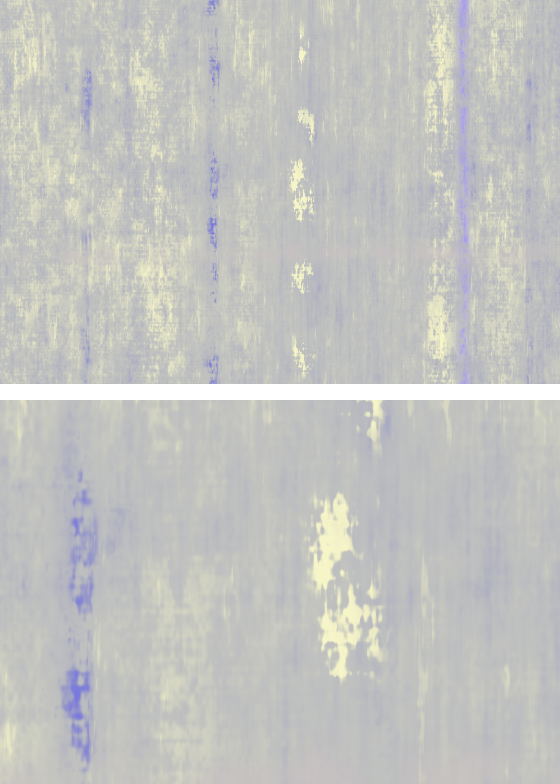
Top, the full canvas; bottom, a detail of the centre.
Reproduce this texture procedurally as a Shadertoy shader.

```glsl
// Worn, faded cloth: pale grey with scuffed cream columns and blue stains.
// Stretched value noise makes the fibres and wear; soft column masks place
// the dyes, and one signed tone is turned into colour by a ramp.

const vec3 GREY   = vec3(0.760, 0.765, 0.748);
const vec3 CREAM  = vec3(0.965, 0.960, 0.785);
const vec3 BLUE   = vec3(0.470, 0.470, 0.880);
const vec3 VIOLET = vec3(0.650, 0.610, 0.930);
const vec3 PINK   = vec3(0.805, 0.765, 0.765);

float hash(vec2 p) {
    return fract(sin(dot(p, vec2(127.1, 311.7))) * 43758.5453);
}

float noise(vec2 p) {
    vec2 i = floor(p), f = fract(p);
    f = f * f * (3.0 - 2.0 * f);
    float low  = mix(hash(i), hash(i + vec2(1, 0)), f.x);
    float high = mix(hash(i + vec2(0, 1)), hash(i + vec2(1, 1)), f.x);
    return mix(low, high, f.y);
}

// Layered noise, centred on zero
float fbm(vec2 p, float gain) {
    float sum = 0.0, amp = 1.0, total = 0.0;
    for (int i = 0; i < 4; i++) {
        sum += amp * (noise(p) - 0.5);
        total += amp;
        amp *= gain;
        p = p * 2.03 + vec2(17.3, 9.1);
    }
    return sum / total;
}

// Soft stripe around a centre
float band(float x, float centre, float width) {
    float d = (x - centre) / width;
    return exp(-d * d);
}

// Where the cream wear is strongest across the cloth
float creamColumns(float x) {
    float edge = smoothstep(0.760, 0.768, x) * (1.0 - smoothstep(0.790, 0.822, x));
    float left = 0.5 * band(x, 0.03, 0.06) + 0.75 * band(x, 0.275, 0.045)
               + 0.4 * band(x, 0.16, 0.07) + 0.35 * band(x, 0.44, 0.02);
    return 1.1 * edge + left + 0.55 * band(x, 0.895, 0.035) + 0.12;
}

float blueColumns(float x) {
    return 0.9 * band(x, 0.381, 0.008) + 0.3 * band(x, 0.376, 0.018)
         + 0.7 * band(x, 0.154, 0.011) + 0.45 * band(x, 0.944, 0.008)
         + 0.35 * band(x, 0.115, 0.008) + 0.2 * band(x, 0.56, 0.03);
}

// Bleached spots repeated down one column, ragged by the grain
float bleach(vec2 uv, float grain) {
    float row = (uv.y + 0.03) / 0.2;
    float size = mix(0.5, 0.95, hash(vec2(floor(row), 4.0)));
    vec2 d = vec2((uv.x - 0.541) / 0.017, (fract(row) - 0.5) * 0.2 / 0.042);
    vec2 e = vec2((uv.x - 0.533) / 0.014, (uv.y - 0.545) / 0.050);
    float spot = max(size * exp(-dot(d, d)), 0.7 * exp(-dot(e, e)));
    return smoothstep(0.30, 0.80, spot + 2.4 * grain) * smoothstep(0.02, 0.30, spot);
}

// Signed tone to colour: below zero cools to blue, above warms to cream
vec3 dye(float tone) {
    vec3 cool = mix(GREY + vec3(tone, tone, 0.0), BLUE,
                    smoothstep(0.02, 0.25, -tone));
    vec3 warm = mix(GREY, CREAM, clamp(tone / 0.2, 0.0, 1.0));
    return tone < 0.0 ? cool : warm;
}

void mainImage(out vec4 fragColor, in vec2 fragCoord) {
    vec2 uv = fragCoord / iResolution.xy;
    vec2 p = fragCoord / iResolution.y;

    // Fibres, wear and stains at several stretches
    float patches = fbm(p * vec2(9.0, 7.0), 0.7);
    float scuff   = fbm(p * vec2(42.0, 20.0) + 31.0, 0.9);
    float columns = fbm(vec2(p.x * 26.0, p.y * 0.7), 0.9);
    float streak  = fbm(p * vec2(75.0, 6.0) + 57.0, 0.75);
    float warp    = noise(p * vec2(260.0, 22.0)) - 0.5;
    float weft    = noise(p * vec2(22.0, 240.0)) - 0.5;
    float speck   = noise(p * vec2(300.0, 130.0) + 11.0) - 0.5;
    float stain   = fbm(p * vec2(17.0, 11.0) + 83.0, 0.7);

    // The middle is calmer than the two sides
    float calm = smoothstep(0.36, 0.46, uv.x) * (1.0 - smoothstep(0.70, 0.80, uv.x));
    float rough = mix(1.0, 0.5, calm);

    float tone = mix(0.010, -0.006, smoothstep(0.30, 0.42, uv.x));
    tone += rough * (0.12 * scuff + 0.065 * patches + 0.022 * speck + 0.018 * weft);
    tone += 0.085 * columns + 0.050 * streak + 0.020 * warp;

    // Cream wear, thin drips and bleached spots
    float grain = scuff + 0.25 * speck + 0.2 * weft;
    float wear = 0.55 * patches + 0.8 * grain + 0.3 * streak;
    float columnWear = creamColumns(uv.x);
    tone += 0.115 * columnWear * smoothstep(-0.06, 0.24, wear + 0.05 * columnWear);
    tone += 0.06 * smoothstep(0.18, 0.30, streak + 0.4 * patches + 0.4 * scuff);
    tone += 0.19 * bleach(uv, grain + 0.6 * streak);

    // Blue stains fray along the warp
    float fray = 0.8 * stain + 0.9 * grain + 0.6 * streak;
    tone -= 0.20 * blueColumns(uv.x + 0.006 * warp) * smoothstep(-0.18, 0.34, fray);
    tone -= 0.055 * smoothstep(0.15, 0.40, stain + 0.8 * grain) * rough;

    // Faint creases across the cloth
    float crease = band(uv.y + 0.06 * patches, 0.335, 0.024);
    tone -= 0.014 * band(uv.y + 0.04 * patches, 0.50, 0.010) * (0.6 + stain);
    tone *= 1.0 - 0.25 * crease;

    vec3 color = dye(tone);
    float violet = band(uv.x + 0.004 * warp, 0.828, 0.009) * smoothstep(-0.20, 0.26, fray);
    color = mix(color, VIOLET, 0.95 * violet);
    color = mix(color, PINK, crease * clamp(0.2 + 1.5 * stain, 0.0, 0.6));

    fragColor = vec4(clamp(color, 0.0, 1.0), 1.0);
}
```
